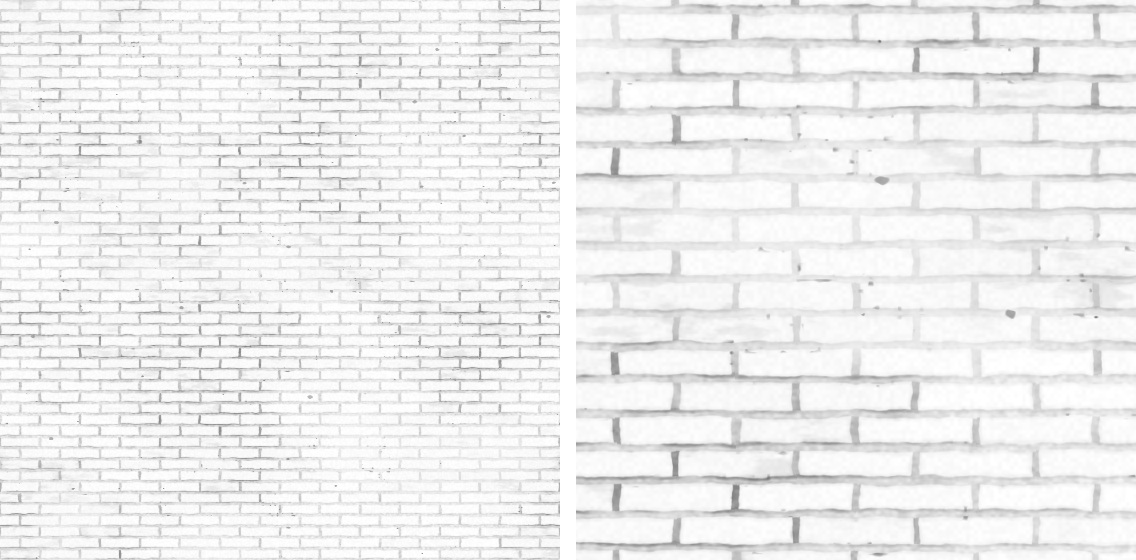
Left, the full canvas; right, a detail of the centre.
A WebGL 1 fragment shader for this texture:

```glsl
precision highp float;
uniform vec2 u_resolution;

// Layout, in units of the canvas
const vec2 BRICKS = vec2(14.0, 50.0);
const vec2 JOINT = vec2(0.0045, 0.0050);
const float CORNER = 0.0007;
const float WOBBLE = 0.0017;
const float SIZE_JITTER = 0.0010;
const float BED_SHIFT = 0.0008;
const float EDGE_SOFTNESS = 0.0007;

// Tones
const float FACE = 0.996;
const float MORTAR_PALE = 0.945;
const float MORTAR_DARK = 0.53;
const float PIT = 0.36;

// Wear
const float PIT_CELLS = 26.0;
const float PIT_CHANCE = 0.07;
const float GRAIN = 0.03;
const float GRIT = 0.36;

float hash(vec2 p) {
  vec3 q = fract(vec3(p.xyx) * 0.1031);
  q += dot(q, q.yzx + 33.33);
  return fract((q.x + q.y) * q.z);
}

// Value noise that wraps after a whole number of cells
float noise(vec2 uv, vec2 cells, float seed) {
  vec2 p = uv * cells;
  vec2 i = floor(p);
  vec2 f = p - i;
  f = f * f * (3.0 - 2.0 * f);
  vec2 a = mod(i, cells) + seed;
  vec2 b = mod(i + 1.0, cells) + seed;
  return mix(mix(hash(a), hash(vec2(b.x, a.y)), f.x),
             mix(hash(vec2(a.x, b.y)), hash(b), f.x), f.y);
}

float fbm(vec2 uv, vec2 cells, float seed) {
  float sum = 0.0;
  float weight = 0.533;
  for (int i = 0; i < 4; i++) {
    sum += weight * noise(uv, cells, seed);
    cells *= 2.0;
    weight *= 0.5;
    seed += 17.0;
  }
  return sum;
}

float roundedBox(vec2 p, vec2 halfSize, float radius) {
  vec2 q = abs(p) - halfSize + radius;
  return length(max(q, 0.0)) + min(max(q.x, q.y), 0.0) - radius;
}

// Scattered small holes and knots
float pits(vec2 uv, float soft) {
  vec2 p = uv * PIT_CELLS;
  vec2 id = mod(floor(p), PIT_CELLS);
  vec2 center = 0.25 + 0.5 * vec2(hash(id + 301.0), hash(id + 347.0));
  float size = hash(id + 389.0);
  float radius = mix(0.0008, 0.0040, size * size * size);
  vec2 offset = (fract(p) - center) / PIT_CELLS;
  offset += 0.0016 * (vec2(noise(uv, vec2(300.0), 5.0), noise(uv, vec2(300.0), 61.0)) - 0.5);
  float d = length(offset * vec2(0.8, 1.2)) - radius;
  float present = step(hash(id + 421.0), PIT_CHANCE);
  return present * (1.0 - smoothstep(-soft, soft, d)) * mix(0.9, 0.4, size);
}

void main() {
  vec2 uv = gl_FragCoord.xy / u_resolution;
  float pixel = 1.0 / min(u_resolution.x, u_resolution.y);
  float soft = max(EDGE_SOFTNESS, 0.6 * pixel);

  // Running bond with uneven edges
  vec2 warp = vec2(fbm(uv, vec2(90.0), 11.0), fbm(uv, vec2(70.0, 110.0), 29.0)) - 0.5;
  vec2 grid = (uv + 2.0 * WOBBLE * warp) * BRICKS;
  float row = floor(grid.y);
  grid.x += 0.5 * mod(row, 2.0);
  vec2 id = mod(floor(grid), BRICKS);
  vec2 local = (fract(grid) - 0.5) / BRICKS - vec2(0.0, BED_SHIFT);
  float brickRandom = hash(id + 131.0);
  vec2 halfSize = 0.5 * (1.0 / BRICKS - JOINT);
  halfSize -= SIZE_JITTER * (vec2(hash(id + 151.0), hash(id + 173.0)) - 0.5);
  float d = roundedBox(local, halfSize, CORNER);
  float joint = smoothstep(-soft, soft, d);

  // Broad areas of soiling and of thick paint
  float soil = smoothstep(0.3, 0.68, fbm(uv, vec2(5.0, 7.0), 43.0));
  float paint = smoothstep(0.54, 0.76, fbm(uv, vec2(4.0, 6.0), 83.0));
  float streak = fbm(uv, vec2(40.0, 100.0), 97.0);
  float fine = noise(uv, vec2(230.0, 300.0), 211.0);
  float grit = 0.5 * (fine + noise(uv, vec2(380.0, 470.0), 229.0));

  // Mortar: bed joints shaded under each brick, upright joints darker at random
  float jointRandom = hash(vec2(mod(floor(grid.x + 0.5), BRICKS.x), id.y) + 233.0);
  float upright = smoothstep(-soft, soft, abs(local.x) - halfSize.x)
                * (1.0 - smoothstep(-soft, soft, abs(local.y) - halfSize.y));
  float below = -local.y - halfSize.y;
  float shadow = 1.0 - smoothstep(0.0, 0.0021, abs(below - 0.0008));
  float stain = 0.07 + 0.36 * soil * streak + GRIT * (grit - 0.45);
  stain += shadow * (0.11 + 0.42 * soil * smoothstep(0.35, 0.65, streak));
  stain += upright * (0.10 + 0.55 * jointRandom * jointRandom * (0.35 + 0.65 * soil));
  stain *= 1.0 - 0.7 * paint;
  float mortar = mix(MORTAR_PALE, MORTAR_DARK, clamp(stain, 0.0, 1.0));

  // Painted brick face with soiled rims and a few dull patches
  float rim = smoothstep(-0.0028, 0.0, d) * streak * (1.0 - 0.6 * paint);
  float face = FACE - 0.012 * brickRandom - 0.07 * rim * (0.5 + grit);
  face -= 0.06 * soil * smoothstep(0.5, 0.75, streak) * step(0.6, brickRandom);
  face -= 0.012 * soil;
  float tone = mix(face, mortar, joint);

  // Broken paint along joints, pits and grain
  float edge = 1.0 - smoothstep(0.0, 0.0025, abs(d));
  float broken = smoothstep(0.56, 0.72, fbm(uv, vec2(16.0, 24.0), 257.0));
  tone = mix(tone, PIT, 0.6 * edge * broken * smoothstep(0.76, 0.96, fine));
  tone = mix(tone, PIT, pits(uv, soft));
  tone += GRAIN * (noise(uv, vec2(420.0), 271.0) - 0.5);

  gl_FragColor = vec4(vec3(clamp(tone, 0.0, 1.0)), 1.0);
}
```
